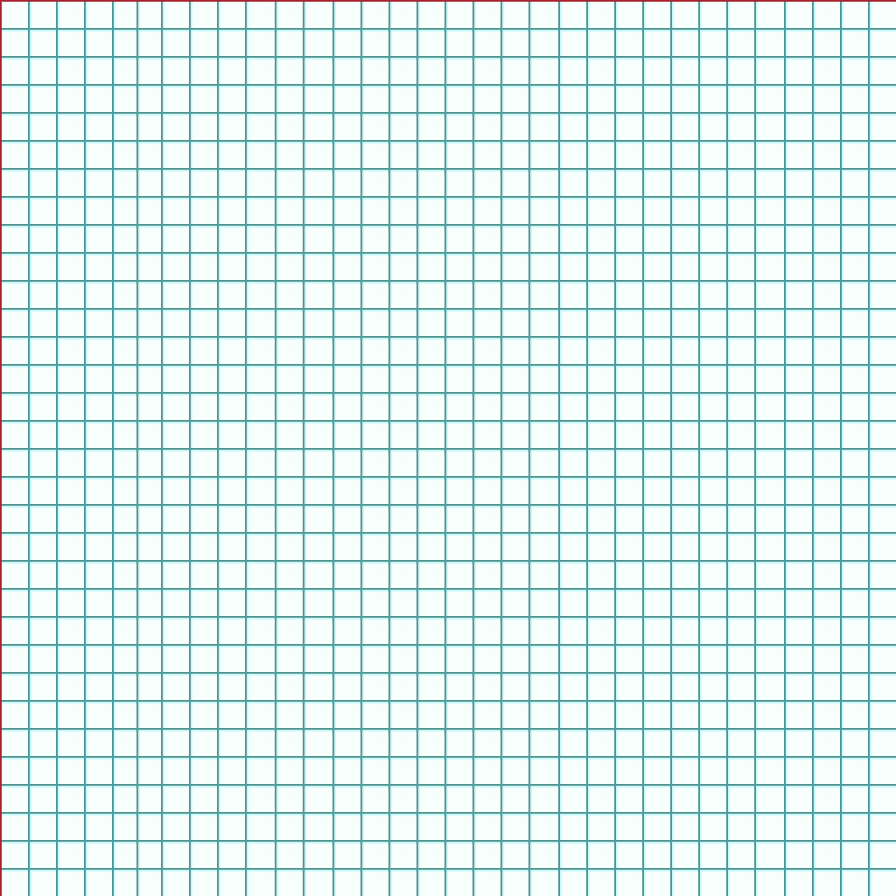
Reproduce this pattern procedurally as a Shadertoy shader.

```glsl
#define CELLS 32.0
#define LINE 0.0625
#define HALO 0.0625
#define SPECK_RADIUS 0.07
#define SPECK_STRENGTH 0.55
#define PAPER vec3(0.97, 1.00, 0.99)
#define INK vec3(0.32, 0.56, 0.56)
#define BRIGHT_INK vec3(0.24, 0.65, 0.67)
#define HALO_TINT vec3(0.76, 0.99, 0.99)
#define SPECK_TINT vec3(1.00, 0.91, 0.89)
#define MARGIN_RED vec3(0.66, 0.13, 0.18)

float hash(float n) {
    return fract(sin(n * 12.9898) * 43758.5453);
}

// Part of a pixel of the given size that lies between two edges
vec2 coverage(vec2 p, vec2 from, vec2 to, vec2 size) {
    vec2 overlap = min(p + 0.5 * size, to) - max(p - 0.5 * size, from);
    return clamp(overlap / size, 0.0, 1.0);
}

// Sideways slip of a column, in cells: two jumps left, then a slow return
float columnDrift(float i) {
    float slip = -2.0 * (step(5.0, i) + step(6.0, i));
    slip += step(10.0, i) + step(12.0, i) + step(20.0, i) + step(28.0, i);
    return slip * LINE;
}

float either(vec2 a) {
    return max(a.x, a.y);
}

float dot2d(vec2 p, vec2 center) {
    return 1.0 - smoothstep(0.0, SPECK_RADIUS, length(p - center));
}

void mainImage(out vec4 fragColor, in vec2 fragCoord) {
    // Cell units, counted from the top left corner
    vec2 size = CELLS / iResolution.xy;
    vec2 p = fragCoord * size;
    p.y = CELLS - p.y;

    vec2 ink = vec2(0.0);
    vec2 halo = vec2(0.0);
    float specks = 0.0;

    // Each step rules one column (x) and one row (y)
    for (float i = 1.0; i < CELLS; i++) {
        vec2 start = vec2(i + columnDrift(i), i);
        vec2 inkEnd = start + LINE;
        ink += coverage(p, start, inkEnd, size);
        halo += coverage(p, inkEnd, inkEnd + HALO, size);

        // Faint blots left of the column, the same in every row
        vec2 q = vec2(p.x - start.x, fract(p.y));
        float blots = dot2d(q, vec2(-0.14, 0.27));
        blots += 0.6 * dot2d(q, vec2(-0.36, 0.33));
        specks += blots * mix(0.5, 1.0, hash(i));
    }

    vec3 color = mix(PAPER, SPECK_TINT, min(specks, 1.0) * SPECK_STRENGTH);
    color = mix(color, HALO_TINT, either(halo));
    color = mix(color, INK, either(ink));

    // Columns brighten where they cross the halo of a row, and at joints
    float crossing = ink.x * max(halo.y, ink.y);
    color = mix(color, BRIGHT_INK, crossing);

    // Red rules along the left and top edges
    float margin = either(coverage(p, vec2(0.0), vec2(LINE), size));
    color = mix(color, MARGIN_RED, margin);

    fragColor = vec4(color, 1.0);
}
```
